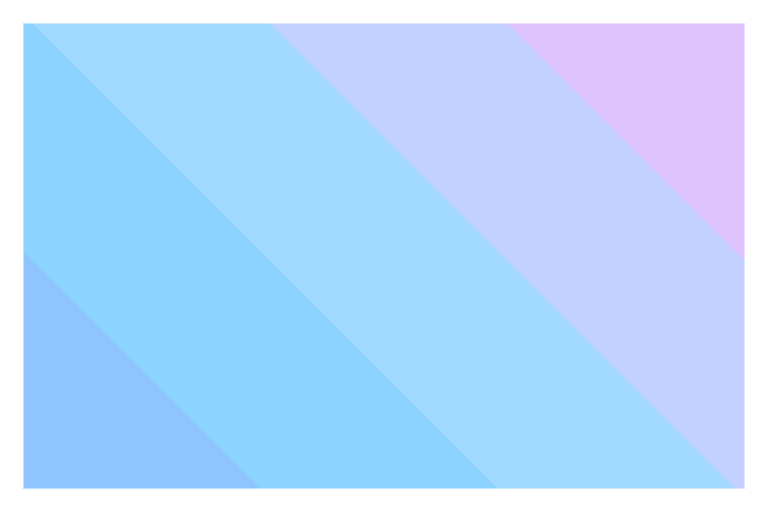
Reproduce this background procedurally as a WebGL 1 fragment shader.

```glsl
precision highp float;
// Five pastel diagonal bands, blue to lilac, inside a white frame.

uniform vec2 u_resolution;

const vec3 WHITE = vec3(1.0);
const vec3 PERIWINKLE = vec3(0.56, 0.77, 0.997);
const vec3 SKY = vec3(0.55, 0.827, 1.0);
const vec3 PALE_SKY = vec3(0.63, 0.85, 1.0);
const vec3 LAVENDER = vec3(0.76, 0.82, 1.0);
const vec3 LILAC = vec3(0.88, 0.76, 1.0);

const float FRAME_MARGIN = 0.0458; // in canvas heights
const float BAND_STEP = 0.464;     // band spacing along x + y

// Signed distance to a centred box, negative inside
float boxDistance(vec2 p, vec2 halfSize) {
  vec2 d = abs(p) - halfSize;
  return length(max(d, 0.0)) + min(max(d.x, d.y), 0.0);
}

// Antialiased coverage of the region where the distance is negative
float coverage(float dist, float pixel) {
  return clamp(0.5 - dist / pixel, 0.0, 1.0);
}

// Paints a colour over everything up and right of a diagonal edge
vec3 paintBeyond(vec3 base, vec3 color, vec2 p, float edge, float pixel) {
  float dist = (edge * BAND_STEP - p.x - p.y) * 0.70711;
  return mix(base, color, coverage(dist, pixel));
}

vec3 diagonalBands(vec2 p, float pixel) {
  vec3 color = PERIWINKLE;
  color = paintBeyond(color, SKY, p, -1.5, pixel);
  color = paintBeyond(color, PALE_SKY, p, -0.5, pixel);
  color = paintBeyond(color, LAVENDER, p, 0.5, pixel);
  return paintBeyond(color, LILAC, p, 1.5, pixel);
}

void main() {
  // Centred coordinates, one unit per canvas height
  float pixel = 1.0 / u_resolution.y;
  vec2 p = (gl_FragCoord.xy - 0.5 * u_resolution) * pixel;
  vec2 halfSize = 0.5 * u_resolution * pixel - FRAME_MARGIN;

  // White frame around the banded panel
  float panel = coverage(boxDistance(p, halfSize), pixel);
  gl_FragColor = vec4(mix(WHITE, diagonalBands(p, pixel), panel), 1.0);
}
```
